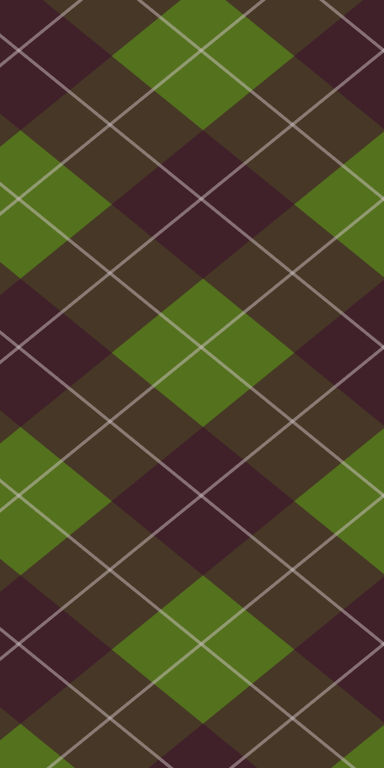
Give the GLSL for this pattern, as a WebGL 1 fragment shader.

```glsl
precision highp float;
// Argyle: touching green and plum diamonds on brown, crossed by thin pale diagonal lines.

uniform vec2 u_resolution;

// Lengths are fractions of the canvas width.
#define CELL vec2(0.4753, 0.3864)
#define DIAMOND_CENTER vec2(0.5287, 1.0813)
#define LINE_CROSSING vec2(0.5240, 1.0957)
#define LINE_WIDTH 0.0082
#define LINE_OPACITY 0.5
#define BROWN vec3(0.275, 0.215, 0.150)
#define PLUM vec3(0.250, 0.125, 0.160)
#define GREEN vec3(0.330, 0.445, 0.115)
#define LINE_COLOR vec3(0.81, 0.76, 0.77)

// Coverage of a shape with signed distance d (negative inside).
float coverage(float d, float pixel) {
  return clamp(0.5 - d / pixel, 0.0, 1.0);
}

// Distance to the nearest line at integer values of t.
float lineDistance(float t, float slope) {
  return abs(fract(t + 0.5) - 0.5) / slope;
}

void main() {
  vec2 p = gl_FragCoord.xy / u_resolution.x;
  float pixel = 1.0 / u_resolution.x;
  float slope = length(1.0 / CELL);

  // Diamonds in a checkerboard of two colours
  vec2 grid = (p - DIAMOND_CENTER) / CELL;
  vec2 id = floor(grid + 0.5);
  vec2 local = abs(grid - id);
  float diamond = (local.x + local.y - 0.5) / slope;
  vec3 fill = mix(GREEN, PLUM, mod(id.x + id.y, 2.0));
  vec3 color = mix(BROWN, fill, coverage(diamond, pixel));

  // Translucent diagonals, brighter where they cross
  vec2 q = (p - LINE_CROSSING) / CELL;
  float rising = lineDistance(q.x - q.y, slope) - 0.5 * LINE_WIDTH;
  float falling = lineDistance(q.x + q.y, slope) - 0.5 * LINE_WIDTH;
  color = mix(color, LINE_COLOR, LINE_OPACITY * coverage(rising, pixel));
  color = mix(color, LINE_COLOR, LINE_OPACITY * coverage(falling, pixel));

  gl_FragColor = vec4(color, 1.0);
}
```
